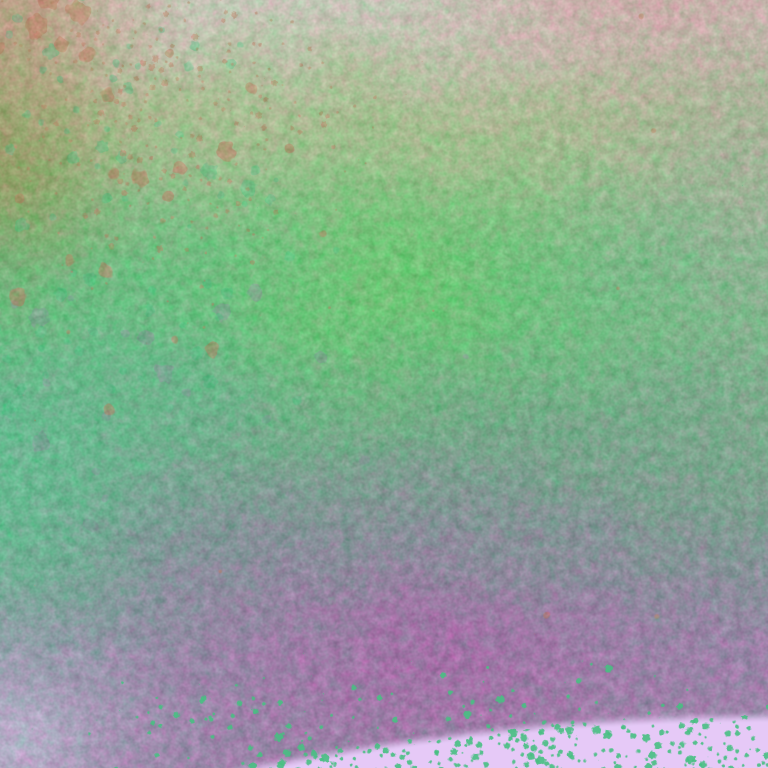
Reproduce this background procedurally as a Shadertoy shader.

```glsl
const vec3 CREAM   = vec3(0.77, 0.78, 0.72);
const vec3 SAGE    = vec3(0.66, 0.74, 0.57);
const vec3 GREEN   = vec3(0.43, 0.74, 0.51);
const vec3 SEA     = vec3(0.46, 0.66, 0.54);
const vec3 SLATE   = vec3(0.53, 0.56, 0.60);
const vec3 VIOLET  = vec3(0.61, 0.51, 0.66);
const vec3 MAGENTA = vec3(0.64, 0.43, 0.65);
const vec3 LILAC   = vec3(0.90, 0.79, 0.97);
const vec3 MIST    = vec3(0.72, 0.71, 0.80);
const vec3 TEAL    = vec3(0.40, 0.74, 0.57);
const vec3 LIME    = vec3(0.44, 0.79, 0.43);
const vec3 OLIVE   = vec3(0.55, 0.60, 0.36);
const vec3 RUST    = vec3(0.72, 0.50, 0.38);
const vec3 ROSE    = vec3(0.80, 0.64, 0.64);
const vec3 STONE   = vec3(0.64, 0.67, 0.62);
const vec3 EMERALD = vec3(0.28, 0.75, 0.51);

const float GRAIN_CELLS = 65.0;
const float GRAIN_LIGHT = 0.13;
const float GRAIN_TINT  = 0.16;
const float CLOUD_WARP  = 0.06;
const float STRIP_SOFT  = 0.009;

vec3 hash3(vec2 p) {
    vec3 q = fract(vec3(p.xyx) * vec3(0.1031, 0.1030, 0.0973));
    q += dot(q, q.yxz + 33.33);
    return fract((q.xxy + q.yzz) * q.zyx);
}

float corner(vec2 cell, vec2 offset) {
    return dot(hash3(cell).xy * 2.0 - 1.0, offset);
}

float gradientNoise(vec2 p) {
    vec2 i = floor(p), f = fract(p), e = vec2(1.0, 0.0);
    vec2 u = f * f * f * (f * (f * 6.0 - 15.0) + 10.0);
    float low = mix(corner(i, f), corner(i + e, f - e), u.x);
    float high = mix(corner(i + e.yx, f - e.yx), corner(i + 1.0, f - 1.0), u.x);
    return mix(low, high, u.y);
}

float fbm(vec2 p) {
    float sum = 0.0, gain = 0.6;
    for (int i = 0; i < 3; i++) {
        sum += gain * gradientNoise(p);
        p = mat2(1.6, 1.2, -1.2, 1.6) * p + 17.3;
        gain *= 0.8;
    }
    return sum;
}

// Elliptical soft spot, 1 at its centre
float glow(vec2 p, vec2 centre, vec2 radius) {
    vec2 d = (p - centre) / radius;
    return exp(-dot(d, d));
}

// One irregular dot per cell; dots shrink away as density falls
float flecks(vec2 p, float cells, float density, float seed) {
    vec2 g = mat2(0.91, 0.41, -0.41, 0.91) * p * cells + seed;
    vec2 id = floor(g);
    vec3 h = hash3(id + seed);
    float chance = hash3(id + seed + 71.7).x;
    float r = mix(0.14, 0.38, h.z * h.z);
    vec2 centre = mix(vec2(r + 0.08), vec2(0.92 - r), h.xy);
    r *= smoothstep(0.0, 0.06, density - chance);
    float d = length(g - id - centre) - r * (1.0 + 0.7 * gradientNoise(g * 4.0));
    float soft = cells / iResolution.y;
    return (1.0 - smoothstep(-soft, soft, d)) * step(chance, density);
}

// Blended vertical bands with local glows
vec3 wash(vec2 p) {
    vec3 c = mix(VIOLET, SLATE, smoothstep(0.12, 0.31, p.y));
    c = mix(c, SEA, smoothstep(0.29, 0.46, p.y));
    c = mix(c, GREEN, smoothstep(0.43, 0.60, p.y));
    c = mix(c, SAGE, smoothstep(0.62, 0.85, p.y));
    c = mix(c, CREAM, smoothstep(0.83, 1.0, p.y));
    c = mix(c, LIME, 0.60 * glow(p, vec2(0.52, 0.64), vec2(0.20, 0.14)));
    c = mix(c, TEAL, 0.90 * glow(p, vec2(-0.02, 0.36), vec2(0.22, 0.21)));
    c = mix(c, TEAL, 0.35 * glow(p, vec2(0.22, 0.47), vec2(0.18, 0.10)));
    c = mix(c, SEA, 0.55 * glow(p, vec2(0.96, 0.38), vec2(0.30, 0.10)));
    c = mix(c, STONE, 0.60 * glow(p, vec2(1.03, 0.72), vec2(0.22, 0.24)));
    c = mix(c, OLIVE, 0.75 * glow(p, vec2(-0.01, 0.78), vec2(0.13, 0.13)));
    c = mix(c, RUST, 0.50 * glow(p, vec2(0.02, 0.98), vec2(0.15, 0.12)));
    c = mix(c, ROSE, 0.75 * glow(p, vec2(0.85, 1.03), vec2(0.25, 0.13)));
    c = mix(c, MAGENTA, 0.80 * glow(p, vec2(0.57, 0.14), vec2(0.19, 0.10)));
    return mix(c, MIST, 0.85 * glow(p, vec2(-0.02, 0.03), vec2(0.17, 0.12)));
}

void mainImage(out vec4 fragColor, in vec2 fragCoord) {
    vec2 uv = fragCoord / iResolution.xy;
    vec3 color = wash(uv + CLOUD_WARP * vec2(fbm(uv * 6.0), fbm(uv * 6.0 + 40.0)));

    // Faint translucent stains
    float left = 1.0 - smoothstep(0.15, 0.55, uv.x);
    float upper = smoothstep(0.30, 0.55, uv.y);
    float middle = glow(uv, vec2(0.15, 0.43), vec2(0.35, 0.18));
    color = mix(color, SLATE, 0.40 * flecks(uv, 28.0, 0.35 * middle, 3.0));
    color = mix(color, EMERALD, 0.35 * flecks(uv, 36.0, 0.30 * left * upper, 11.0));
    color = mix(color, RUST, 0.50 * flecks(uv, 24.0, 0.03 + 0.17 * left * upper, 23.0));
    float spray = glow(uv, vec2(0.24, 0.88), vec2(0.18, 0.20));
    color = mix(color, RUST, 0.45 * flecks(uv, 85.0, 0.40 * spray, 37.0));

    // Fine mottled grain
    color += GRAIN_LIGHT * fbm(uv * GRAIN_CELLS);
    color += GRAIN_TINT * fbm(uv * GRAIN_CELLS * 0.8 + 90.0) * vec3(1.0, -0.35, 0.45);

    // Pale curved strip along the lower edge
    float edge = 0.067 - 0.15 * (1.0 - uv.x) * (1.0 - uv.x);
    float strip = 1.0 - smoothstep(-STRIP_SOFT, STRIP_SOFT, uv.y - edge);
    color = mix(color, LILAC, strip);

    // Green spatter, thickest on the strip
    float clump = smoothstep(-0.25, 0.4, gradientNoise(uv * 9.0 + 5.0));
    float fall = 1.0 - smoothstep(0.02, 0.19, uv.y);
    float density = fall * (0.05 + 0.30 * clump) * smoothstep(-0.1, 0.4, uv.x) + 0.35 * strip;
    for (int i = 0; i < 2; i++) {
        float layer = float(i);
        float dots = flecks(uv, 62.0 + 24.0 * layer, density, 51.0 + 13.0 * layer);
        color = mix(color, EMERALD, 0.9 * dots);
    }
    fragColor = vec4(clamp(color, 0.0, 1.0), 1.0);
}
```
